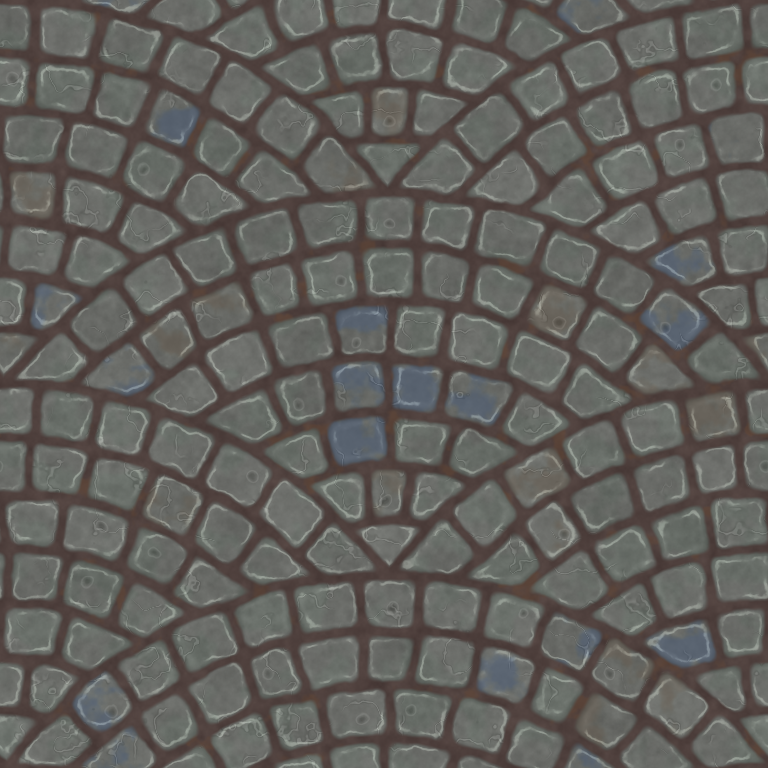
Write a WebGL 1 fragment shader that draws this texture.

```glsl
precision highp float;
// Worn grey cobblestones laid in overlapping fans, with brown earth in the joints.
uniform vec2 u_resolution;

float hash(vec2 p) {
  vec3 h = fract(p.xyx * 0.1031);
  h += dot(h, h.yzx + 33.33);
  return fract((h.x + h.y) * h.z);
}

// Value noise that wraps after "period" cells
float noise(vec2 p, float period) {
  vec2 i = floor(p), f = fract(p);
  f = f * f * (3.0 - 2.0 * f);
  vec2 a = mod(i, period), b = mod(i + 1.0, period);
  return mix(mix(hash(a), hash(vec2(b.x, a.y)), f.x),
             mix(hash(vec2(a.x, b.y)), hash(b), f.x), f.y);
}

float fbm(vec2 p, float freq) {
  float sum = 0.0, amp = 0.533;
  for (int i = 0; i < 4; i++) {
    sum += amp * noise(p * freq, freq);
    freq *= 2.0;
    amp *= 0.5;
  }
  return sum;
}

float smoothMin(float a, float b, float k) {
  float h = max(k - abs(a - b), 0.0) / k;
  return min(a, b) - h * h * k * 0.25;
}

float jointShift(float joint, float row, float fan) {
  return (hash(vec2(joint + row * 19.0, fan * 7.0 + 3.0)) - 0.5) * 0.14;
}

void main() {
  vec2 uv = gl_FragCoord.xy / u_resolution;
  vec2 p = uv + (vec2(fbm(uv, 18.0), fbm(uv + 0.37, 18.0)) - 0.5) * 0.013;

  // The lowest fan whose circle holds the point lies on top
  vec2 q = vec2(0.0, 0.4);
  float fan = 0.0, found = 0.0;
  for (int i = -3; i < 6; i++) {
    float m = float(i);
    vec2 c = p - vec2(0.006 + 0.5 * m, 0.25 * m - 0.125);
    c.x = mod(c.x + 0.5, 1.0) - 0.5;
    if (found < 0.5 && length(c) < 0.625) {
      q = c;
      fan = mod(m, 4.0);
      found = 1.0;
    }
  }

  // Seven concentric rows per fan, each cut into evenly long stones
  float r = length(q), rowHeight = 0.5 / 7.0;
  float v = (0.625 - r) / rowHeight;
  float row = clamp(floor(v), 0.0, 6.0);
  float midR = 0.625 - (row + 0.5) * rowHeight;
  float halfAngle = 0.4636 + asin((midR * midR - 0.078125) / (1.118 * midR));
  float count = ceil(2.0 * halfAngle * midR / 0.0807);
  float t = (atan(q.x, q.y) / halfAngle + 1.0) * 0.5 * count;
  float cell = floor(t);
  if (t < cell + jointShift(cell, row, fan)) cell -= 1.0;
  else if (t > cell + 1.0 + jointShift(cell + 1.0, row, fan)) cell += 1.0;
  cell = clamp(cell, 0.0, count - 1.0);

  // Distances to the sides of the stone, joined with rounded corners
  float width = 2.0 * halfAngle * r / count;
  float left = cell < 0.5 ? 1.0 : (t - cell - jointShift(cell, row, fan)) * width;
  float right = cell > count - 1.5 ? 1.0
    : (cell + 1.0 + jointShift(cell + 1.0, row, fan) - t) * width;
  float top = (v - row) * rowHeight, bottom = (row + 1.0 - v) * rowHeight;
  float border = length(vec2(abs(q.x) - 0.5, q.y + 0.25)) - 0.625;
  float d = smoothMin(min(left, right), min(top, bottom), 0.013);
  d = smoothMin(d, border, 0.011);

  vec2 id = vec2(cell + row * 23.0, fan * 11.0 + 5.0);
  float tone = hash(id + 31.0), kind = hash(id + 57.0), pitted = hash(id + 83.0);
  float broad = fbm(uv, 20.0), fine = fbm(uv + 0.21, 72.0), patchy = fbm(uv + 0.63, 28.0);
  d -= 0.001 * hash(id + 11.0) + (fine - 0.5) * 0.003;

  // Earth in the joints, with rusty flecks
  vec3 color = mix(vec3(0.26, 0.205, 0.195), vec3(0.355, 0.295, 0.28), fine);
  color = mix(color, vec3(0.40, 0.28, 0.20), 0.45 * smoothstep(0.66, 0.8, patchy));

  // Stone face with mottling and stained patches
  float grain = fbm(uv.yx + 0.17, 110.0) - 0.5;
  vec3 stone = mix(vec3(0.365, 0.367, 0.355), vec3(0.465, 0.475, 0.457), broad * 0.5 + fine * 0.5);
  stone += (tone - 0.5) * 0.03 + grain * 0.07;
  stone += vec3(-0.008, 0.008, 0.0) * smoothstep(0.4, 0.65, patchy);
  float stain = smoothstep(0.42, 0.66, patchy);
  if (kind < 0.07) stone = mix(stone, vec3(0.31, 0.36, 0.46), 0.6 * stain);
  else if (kind < 0.17) stone = mix(stone, vec3(0.41, 0.35, 0.31), 0.5 * stain);

  // Hairline cracks
  float crack = abs(fbm(uv + 0.81, 22.0) - 0.5);
  float cracked = smoothstep(0.48, 0.62, broad);
  stone += 0.06 * cracked * (1.0 - smoothstep(0.004, 0.016, crack));
  stone -= 0.035 * cracked * smoothstep(0.01, 0.02, crack) * (1.0 - smoothstep(0.02, 0.045, crack));

  // A ringed pit on some stones
  vec2 spot = vec2(left - right, bottom - top) * 0.5 - (vec2(tone, kind) - 0.5) * 0.03;
  float pit = length(spot) + (fine - 0.5) * 0.006;
  if (pitted < 0.2) {
    stone -= 0.07 * (1.0 - smoothstep(0.001, 0.006, pit));
    stone += 0.05 * (1.0 - smoothstep(0.0, 0.002, abs(pit - 0.007)));
  }

  // Bevelled edge and its chipped, pale rim
  stone *= mix(0.87, 1.0, smoothstep(0.004, 0.012, d));
  float rim = abs(d - 0.0105 - (patchy - 0.5) * 0.012 - (fine - 0.5) * 0.004);
  float worn = smoothstep(0.38, 0.66, fbm(uv + 0.47, 40.0));
  stone += vec3(0.15, 0.16, 0.148) * worn * (1.0 - smoothstep(0.0004, 0.0026, rim));
  stone += 0.02 * (1.0 - smoothstep(0.0, 0.006, rim));

  gl_FragColor = vec4(mix(color, stone, smoothstep(0.0025, 0.0078, d)), 1.0);
}
```
